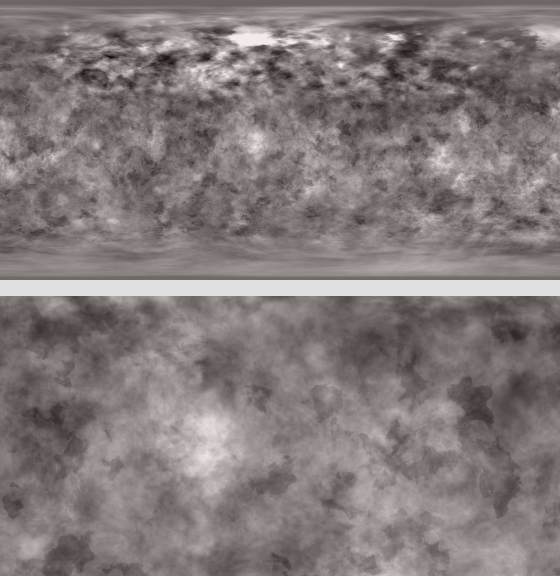
Top: the whole. Bottom: its middle third, enlarged.
Give the GLSL for this texture, as a Shadertoy shader.

```glsl
const float PI = 3.14159265;
const float BASE_TONE = 0.478;
const vec3 WARM_TINT = vec3(0.0, -0.03, -0.037);
const float PLAINS_CONTRAST = 0.20;
const float HIGHLAND_CONTRAST = 0.44;
const float STREAK_CONTRAST = 0.085;
const float VEIN_STRENGTH = 0.06;
const float HALO_STRENGTH = 0.20;
const float PATCH_STRENGTH = 0.10;
const float PEAK_STRENGTH = 0.27;
const float PIT_STRENGTH = 0.28;
const float RANGE_STRENGTH = 0.42;
const float RAY_STRENGTH = 0.085;
const float POLAR_TONE = 0.42;
// Places in canvas heights: x runs 0 to 2, y runs 0 to 1
const vec2 MASSIF = vec2(0.77, 0.79);
const vec2 BASIN = vec2(0.36, 0.80);
const vec2 RAY_CENTER = vec2(1.97, 0.29);
const vec2 WEST_GLOW = vec2(0.04, 0.42);
const mat3 OCTAVE_TURN = mat3(0.0, 0.8, 0.6, -0.8, 0.36, -0.48, -0.6, -0.48, 0.64);

float hash(vec3 p) {
    p = fract(p * 0.1031);
    p += dot(p, p.zyx + 31.32);
    return fract((p.x + p.y) * p.z);
}

// Smooth value noise from -1 to 1
float noise(vec3 p) {
    vec3 i = floor(p), f = p - i;
    f = f * f * f * (f * (f * 6.0 - 15.0) + 10.0);
    vec2 e = vec2(0.0, 1.0);
    vec4 back = vec4(hash(i), hash(i + e.yxx), hash(i + e.xyx), hash(i + e.yyx));
    vec4 front = vec4(hash(i + e.xxy), hash(i + e.yxy), hash(i + e.xyy), hash(i + e.yyy));
    vec4 layer = mix(back, front, f.z);
    vec2 row = mix(layer.xz, layer.yw, f.x);
    return mix(row.x, row.y, f.y) * 2.0 - 1.0;
}

float fbm(vec3 p, int octaves, float gain) {
    float sum = 0.0, amp = 0.5;
    for (int i = 0; i < octaves; i++) {
        p = OCTAVE_TURN * p + 7.3;
        sum += amp * noise(p);
        p *= 2.03;
        amp *= gain;
    }
    return sum;
}

// Soft round spots, one at most in each grid cell
float spots(vec2 q, float cell, float density, float seed) {
    vec2 g = q / cell, id = floor(g);
    float sum = 0.0;
    for (int y = -1; y <= 1; y++)
    for (int x = -1; x <= 1; x++) {
        vec2 c = id + vec2(x, y);
        vec2 center = c + vec2(hash(vec3(c, seed)), hash(vec3(c, seed + 5.0)));
        float radius = mix(0.12, 0.32, hash(vec3(c, seed + 11.0)));
        vec2 d = (g - center) / radius;
        sum += step(hash(vec3(c, seed + 17.0)), density) * exp(-dot(d, d));
    }
    return sum;
}

float hill(vec2 d, vec2 size) {
    d /= size;
    return exp(-dot(d, d));
}

void mainImage(out vec4 fragColor, in vec2 fragCoord) {
    vec2 uv = fragCoord / iResolution.xy;
    vec2 q = uv * vec2(2.0, 1.0);

    // Wrap the map on a sphere, so detail stretches towards the poles
    float lon = uv.x * 2.0 * PI, lat = (uv.y - 0.5) * PI;
    vec3 p = vec3(cos(lat) * cos(lon), sin(lat), cos(lat) * sin(lon));
    vec3 flow = vec3(noise(p * 5.0), noise(p * 5.0 + 19.0), noise(p * 5.0 + 41.0));
    vec3 ripple = vec3(noise(p * 24.0), noise(p * 24.0 + 9.0), noise(p * 24.0 + 27.0));
    vec2 bent = q + 0.012 * flow.xy + 0.007 * ripple.xy;

    float north = smoothstep(0.57, 0.72, uv.y + 0.04 * flow.z);
    float middle = smoothstep(0.02, 0.16, uv.x) * smoothstep(0.92, 0.78, uv.x);
    float rugged = north * mix(0.2, 1.0, middle);
    float poles = min(smoothstep(0.20, 0.07, uv.y) + smoothstep(0.82, 0.95, uv.y), 1.0);
    float south = (1.0 - north) * smoothstep(0.08, 0.22, uv.y);

    // Broad light and dark belts
    float tone = BASE_TONE + 0.05 * hill(vec2(0.0, uv.y - 0.42), vec2(1.0, 0.12));
    tone += 0.05 * smoothstep(0.2, 0.05, uv.y) + 0.085 * noise(p * 2.3 + 3.0);
    tone -= 0.045 * hill(vec2(0.0, uv.y - 0.62), vec2(1.0, 0.07));

    // Grainy plains and softer, clumped highlands
    float plains = fbm(p * 7.0 + 0.2 * flow, 5, 0.68);
    float highland = fbm(p * vec3(9.5, 13.0, 9.5) + 0.3 * flow, 4, 0.54);
    tone += mix(PLAINS_CONTRAST * plains, HIGHLAND_CONTRAST * highland, rugged) * (1.0 - 0.45 * poles);
    vec2 oblique = vec2(q.x - 0.6 * q.y, q.y + 0.6 * q.x);
    float slant = noise(vec3(oblique * vec2(24.0, 52.0), 4.0));
    tone += 0.04 * slant * hill(vec2(0.0, uv.y - 0.65), vec2(1.0, 0.12)) * middle;

    // Ragged dark patches and thin pale fractures
    float mottle = fbm(p * 7.0 + 0.1 * ripple + 33.0, 5, 0.56);
    tone -= PATCH_STRENGTH * smoothstep(0.20, 0.38, mottle) * (1.0 - rugged) * (1.0 - poles);
    float vein = pow(1.0 - abs(noise(p * 30.0 + 1.0 * ripple)), 6.0) * smoothstep(-0.1, 0.5, ripple.z + plains);
    tone += VEIN_STRENGTH * vein * smoothstep(-0.1, 0.5, noise(p * 4.0 + 60.0)) * (1.0 - rugged) * (1.0 - poles);

    // Diffuse halos and small bright and dark spots
    float rough = 0.9 + 0.9 * plains;
    tone += HALO_STRENGTH * spots(bent, 0.19, 0.42, 2.0) * south * rough;
    tone += 0.13 * spots(bent, 0.06, 0.18, 31.0) * south;
    tone -= 0.14 * spots(bent, 0.07, 0.12, 53.0) * south * rough;
    float upland = rugged * smoothstep(0.95, 0.87, uv.y);
    tone += PEAK_STRENGTH * spots(bent, 0.055, 0.26, 71.0) * upland * (0.8 + highland);
    tone -= PIT_STRENGTH * spots(bent * vec2(0.7, 1.0), 0.11, 0.16, 97.0) * upland;

    // Large northern landforms and a chain of bright ranges
    tone += 0.14 * hill(bent - MASSIF, vec2(0.13, 0.13)) * (0.8 + 2.0 * highland);
    tone -= 0.11 * hill(bent - BASIN, vec2(0.24, 0.08)) * (0.8 - 2.0 * highland);
    float range = smoothstep(0.08, 0.68, noise(vec3(bent * vec2(5.5, 9.0), 8.0)) + 0.8 * highland);
    tone += RANGE_STRENGTH * range * hill(vec2(0.0, bent.y - 0.87), vec2(1.0, 0.045)) * smoothstep(0.25, 0.7, q.x);

    // Curved streaks that sweep around a pale crater
    vec2 d = bent - RAY_CENTER;
    float reach = length(d), angle = atan(d.y, -d.x) + 0.9 * reach;
    float rays = noise(vec3(angle * 14.0, reach * 9.0, 2.0)) + 0.7 * noise(vec3(angle * 33.0, reach * 17.0, 6.0));
    tone += RAY_STRENGTH * rays * smoothstep(-0.04, -0.25, d.x) * hill(d, vec2(0.75, 0.20));
    tone += 0.12 * (hill(d, vec2(0.17, 0.14)) + hill(bent - WEST_GLOW, vec2(0.12, 0.10))) * rough;

    // Horizontal smears that fade to plain polar caps
    float bend = uv.y + 0.035 * noise(vec3(p.xz * 4.0, 5.0));
    float streaks = noise(vec3(p.xz * 5.0, bend * 42.0)) + 0.6 * noise(vec3(p.xz * 10.0, bend * 90.0));
    tone += STREAK_CONTRAST * streaks * poles;
    float cap = smoothstep(0.965, 0.99, uv.y) + smoothstep(0.020, 0.005, uv.y);
    tone = mix(tone, POLAR_TONE, 0.85 * cap);

    fragColor = vec4(clamp(vec3(clamp(tone, 0.10, 0.95)) + WARM_TINT, 0.0, 1.0), 1.0);
}
```
